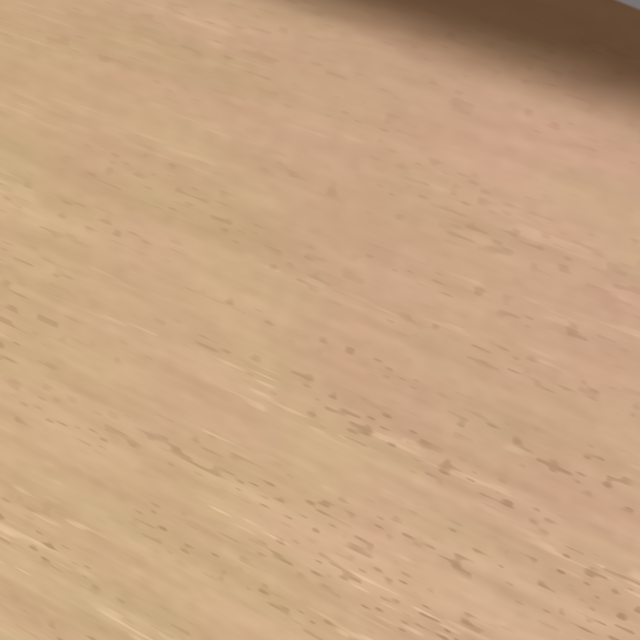
Write a Shadertoy shader that draws this texture.

```glsl
// Pale oak board with slanting, slightly fanned grain and a soft shadow in the upper right corner.

const vec3 PALE_WOOD = vec3(0.822, 0.692, 0.553);
const vec3 DULL_WOOD = vec3(0.755, 0.632, 0.490);
const vec3 PINK_TINT = vec3(0.006, -0.012, 0.004);
const vec3 SHADOW_BROWN = vec3(0.405, 0.305, 0.215);
const vec3 CORNER_GREY = vec3(0.47, 0.45, 0.46);

const float GRAIN_SLOPE = 0.60;     // fall of the grain at the lower left
const float GRAIN_FAN = 0.27;       // how much the grain flattens upward
const float BAND_CONTRAST = 0.55;
const float STREAK_CONTRAST = 0.060;
const float FLECK_CONTRAST = 0.10;
const float GLINT_CONTRAST = 0.075;
const float MOTTLE_CONTRAST = 0.022;
const float SHADOW_SLOPE = 0.33;
const float SHADOW_START = 0.50;

float hash(vec2 cell) {
    uvec2 q = uvec2(ivec2(cell)) * uvec2(1597334673u, 3812015801u);
    uint n = (q.x ^ q.y) * 1597334673u;
    n = (n ^ (n >> 15)) * 2246822519u;
    return float((n ^ (n >> 13)) >> 8) / 16777216.0;
}

float noise(vec2 p) {
    vec2 cell = floor(p);
    vec2 f = fract(p);
    f = f * f * (3.0 - 2.0 * f);
    float low = mix(hash(cell), hash(cell + vec2(1, 0)), f.x);
    float high = mix(hash(cell + vec2(0, 1)), hash(cell + vec2(1, 1)), f.x);
    return mix(low, high, f.y);
}

// Layered noise; stretch sets the frequency along and across the grain.
float fbm(vec2 p, vec2 stretch) {
    float sum = 0.0;
    float weight = 0.5;
    for (int i = 0; i < 4; i++) {
        sum += weight * noise(p * stretch + float(i) * 17.3);
        stretch *= 2.0;
        weight *= 0.5;
    }
    return sum / 0.9375;
}

// x runs along the grain, y names the grain line by its height at the left edge.
vec2 grainSpace(vec2 uv) {
    float line = (uv.y + GRAIN_SLOPE * uv.x) / (1.0 + GRAIN_FAN * uv.x);
    line += 0.006 * (noise(uv * 3.0) - 0.5);
    return vec2(uv.x * 1.1 - uv.y * 0.4, line);
}

vec3 wood(vec2 uv) {
    vec2 g = grainSpace(uv);
    float nearness = 1.0 - smoothstep(0.05, 0.95, uv.y + 0.12 * uv.x);
    float detail = mix(0.30, 1.0, nearness);

    // Broad bands and drifting hue
    float bands = fbm(g, vec2(1.3, 13.0)) - 0.5;
    float dullness = 0.30 + BAND_CONTRAST * 1.6 * bands;
    dullness += 0.25 * smoothstep(0.55, 1.1, uv.y + 0.25 * uv.x);
    vec3 color = mix(PALE_WOOD, DULL_WOOD, clamp(dullness, 0.0, 1.0));
    float pinkness = smoothstep(0.2, 1.3, uv.x + 0.5 * uv.y);
    color += PINK_TINT * (pinkness + 1.5 * (noise(g * vec2(7.0, 18.0)) - 0.5));
    color.b += 0.018 * (pinkness - 0.5);

    // Long fine streaks
    float streaks = fbm(g + 4.0, vec2(5.0, 55.0)) - 0.5;
    float light = STREAK_CONTRAST * streaks * (0.5 + detail);

    // Short dark pores, clustered along some of the grain lines
    float cluster = smoothstep(0.30, 0.75, noise(g * vec2(4.0, 28.0) + 9.0));
    float pores = smoothstep(0.66, 0.96, noise(g * vec2(38.0, 170.0) + 31.0));
    light -= FLECK_CONTRAST * pores * cluster * detail;

    // Thin pale glints
    float glintLine = smoothstep(0.55, 0.85, noise(g * vec2(3.0, 48.0) + 53.0));
    float glints = smoothstep(0.58, 0.95, noise(g * vec2(17.0, 190.0) + 71.0));
    light += GLINT_CONTRAST * glints * glintLine * detail;

    // Soft mottling
    light += MOTTLE_CONTRAST * (noise(g * vec2(42.0, 85.0) + 5.0) - 0.5);
    return color + light * vec3(1.0, 1.0, 0.95);
}

void mainImage(out vec4 fragColor, in vec2 fragCoord) {
    vec2 uv = fragCoord / iResolution.xy;
    vec3 color = wood(uv);

    // Shadow falling along a slanted edge, with a faint wide tail
    float edge = 1.0 - uv.y - SHADOW_SLOPE * (uv.x - SHADOW_START);
    edge += 0.008 * (noise(uv * vec2(14.0, 30.0)) - 0.5);
    float core = 1.0 - smoothstep(-0.065, 0.060, edge);
    float tail = 1.0 - smoothstep(-0.02, 0.17, edge);
    float shade = clamp(0.88 * core + 0.12 * tail, 0.0, 1.0);
    vec3 shadowColor = SHADOW_BROWN + 0.35 * (color - PALE_WOOD);
    color = mix(color, shadowColor, shade);

    // Grey sliver beyond the board
    float sliver = uv.y - 1.0 + 0.4 * (uv.x - 0.96);
    color = mix(color, CORNER_GREY, smoothstep(-0.003, 0.004, sliver));

    fragColor = vec4(clamp(color, 0.0, 1.0), 1.0);
}
```
